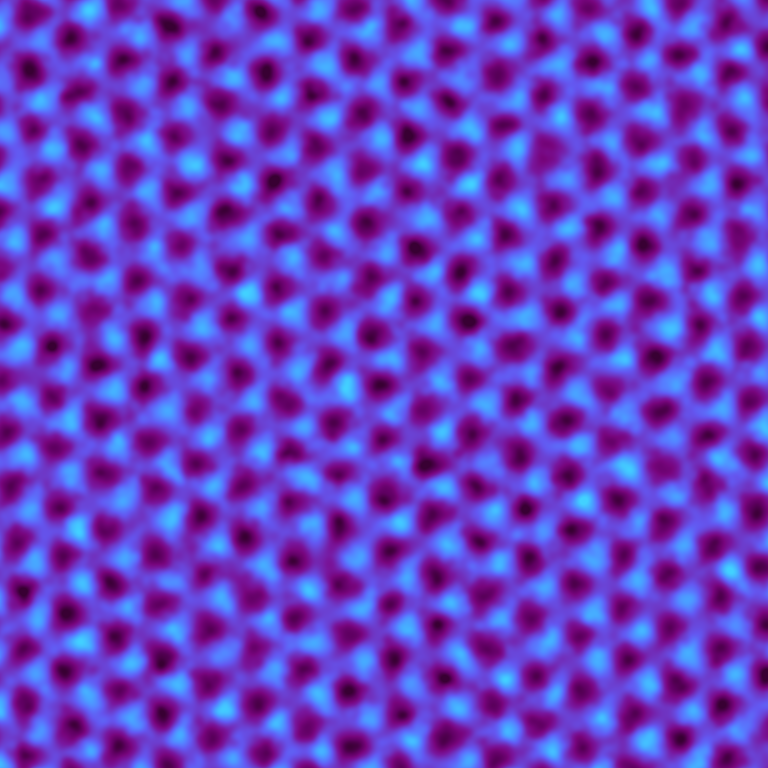
Give the GLSL for this pattern, as a Shadertoy shader.

```glsl
// Atomic-scale surface map: a skewed triangular lattice of bright and dark spots.
// Three plane waves with a shared phase build the lattice; smooth cellular noise
// shifts and roughens the spots, and a violet-to-sky ramp colours the height.

const float TAU = 6.2831853;

vec3 hash3(vec2 cell) {
    vec3 h = fract(cell.xyx * vec3(0.1031, 0.1030, 0.0973));
    h += dot(h, h.yxz + 33.33);
    return fract((h.xxy + h.yzz) * h.zyx);
}

// Soft cellular noise: one signed round bump at a jittered point of each cell.
vec3 bumpNoise(vec2 p) {
    vec2 base = floor(p);
    vec3 sum = vec3(0.0);
    for (int j = -1; j <= 1; j++)
    for (int i = -1; i <= 1; i++) {
        vec2 cell = base + vec2(i, j);
        vec2 offset = cell + hash3(cell + 17.0).xy - p;
        float falloff = max(0.0, 1.0 - dot(offset, offset));
        sum += (2.0 * hash3(cell + 71.0) - 1.0) * falloff * falloff * falloff;
    }
    return sum;
}

// Height 0 at the bright sites' mean level, about +-2.8 at the extremes.
float latticeHeight(vec2 p) {
    mat2 spacing = mat2(0.00456, -0.07083, 0.0624, -0.02865);
    vec2 site = inverse(spacing) * p;
    vec3 angles = TAU * vec3(site, -site.x - site.y);
    return dot(cos(angles - 0.63), vec3(1.0));
}

vec3 heightColor(float height) {
    vec3 ramp[9] = vec3[9](
        vec3(0.22, 0.00, 0.20), vec3(0.37, 0.00, 0.38), vec3(0.465, 0.02, 0.49),
        vec3(0.47, 0.09, 0.62), vec3(0.43, 0.22, 0.78), vec3(0.39, 0.34, 0.94),
        vec3(0.34, 0.49, 1.00), vec3(0.28, 0.66, 1.00), vec3(0.26, 0.82, 1.00));
    float level = clamp(height / 0.8 + 4.0, 0.0, 7.999);
    int index = int(level);
    return mix(ramp[index], ramp[index + 1], fract(level));
}

void mainImage(out vec4 fragColor, in vec2 fragCoord) {
    vec2 uv = fragCoord / iResolution.y;

    // Slight bow of the rows plus small shifts of single spots
    vec2 p = uv - vec2(0.505, 0.604);
    p.y += 0.012 * p.x * p.x;
    p += 0.006 * bumpNoise(uv * 15.0 + 3.0).xy;

    // Uneven spot heights and fine grain
    float height = latticeHeight(p);
    height += 0.75 * bumpNoise(uv * 36.0 + 40.0).z;
    height += 0.45 * bumpNoise(uv * 72.0 + 90.0).x;

    fragColor = vec4(heightColor(height), 1.0);
}
```
